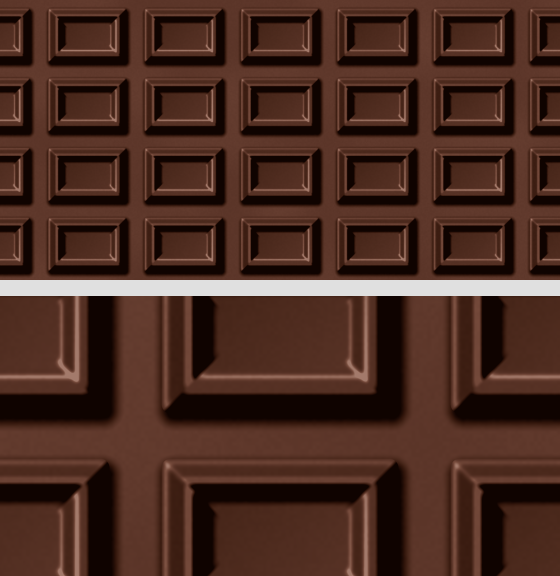
Top, the full canvas; bottom, a detail of the centre.
Write a Shadertoy shader that draws this pattern.

```glsl
// Lengths are in hundredths of the canvas height
const vec2 PITCH = vec2(34.4, 24.9);
const vec2 HALF_SIZE = vec2(14.1, 9.75);

float hash(vec2 p) {
    p = fract(p * vec2(0.1031, 0.1137));
    p += dot(p, p.yx + 33.33);
    return fract((p.x + p.y) * p.x * 91.7);
}

float valueNoise(vec2 p) {
    vec2 i = floor(p), f = fract(p);
    f = f * f * (3.0 - 2.0 * f);
    return mix(mix(hash(i), hash(i + vec2(1, 0)), f.x),
               mix(hash(i + vec2(0, 1)), hash(i + vec2(1, 1)), f.x), f.y);
}

float roundedBox(vec2 p, vec2 halfSize, float radius) {
    vec2 q = abs(p) - halfSize + radius;
    return length(max(q, 0.0)) + min(max(q.x, q.y), 0.0) - radius;
}

float smoothMin(float a, float b, float k) {
    float h = max(k - abs(a - b), 0.0) / k;
    return min(a, b) - 0.25 * h * h * k;
}

float glint(float x, float width) {
    return exp(-x * x / (width * width));
}

// Tones 0 to 5 run from deep shadow to highlight
vec3 chocolate(float tone) {
    vec3 ramp[6] = vec3[6](
        vec3(0.06, 0.01, 0.00), vec3(0.19, 0.08, 0.04), vec3(0.28, 0.15, 0.10),
        vec3(0.36, 0.21, 0.16), vec3(0.47, 0.30, 0.24), vec3(0.64, 0.48, 0.42));
    tone = clamp(tone, 0.0, 4.999);
    int i = int(tone);
    return mix(ramp[i], ramp[i + 1], fract(tone));
}

// Cross-section from the outer edge: bevel, ridge, inner wall, floor
float sideTone(float depth, float bevel, float ridge, float ridgeStart,
               float ridgeEnd, float wall, float wallEnd, float panel) {
    float tone = mix(bevel, ridge, smoothstep(ridgeStart - 0.4, ridgeStart + 0.2, depth));
    tone = mix(tone, wall, smoothstep(ridgeEnd - 0.1, ridgeEnd + 0.4, depth));
    return mix(tone, panel, smoothstep(wallEnd - 0.5, wallEnd + 0.7, depth));
}

float tileTone(vec2 p, float shine) {
    vec2 inset = HALF_SIZE - abs(p);
    float depth = smoothMin(inset.x, inset.y, 1.2);
    float panel = 2.35 + 0.035 * (p.x - p.y);

    float left = sideTone(depth, 1.5, 3.8, 2.8, 3.5, -0.5, 6.2, panel);
    left += 2.6 * glint(depth - 0.5, 0.4);
    float top = sideTone(depth, 2.2, 3.5, 2.2, 2.8, -0.4, 5.2, panel);
    top += 1.3 * glint(depth - 0.45, 0.4);
    float right = sideTone(depth, -0.2, 2.6, 2.7, 3.6, 1.9, 5.7, panel);
    right += shine * (3.2 * glint(depth - 3.9, 0.35) + 2.0 * glint(depth - 5.7, 0.3));
    float bottom = sideTone(depth, -0.3, 2.7, 2.4, 4.0, 2.4, 4.9, panel);
    bottom += shine * 2.2 * glint(depth - 4.35, 0.35);

    // Mitred corners join the four sides
    float mitre = inset.y - inset.x;
    float horizontal = p.x < 0.0 ? left : right;
    float vertical = p.y > 0.0 ? top : bottom;
    float tone = mix(vertical, horizontal, smoothstep(-0.4, 0.4, mitre));

    // Corner catchlights
    float seam = glint(mitre, 0.5);
    float upperLeft = step(p.x, 0.0) * step(0.0, p.y);
    float lowerRight = step(0.0, p.x) * step(p.y, 0.0);
    float innerWall = smoothstep(3.2, 3.8, depth) * (1.0 - smoothstep(5.3, 6.2, depth));
    tone += 1.2 * upperLeft * seam * (1.0 - smoothstep(2.2, 3.2, depth));
    return tone + 2.6 * lowerRight * seam * innerWall * shine;
}

vec3 slab(vec2 p, float pixel) {
    vec2 id = floor(p / PITCH + vec2(0.5, 0.0));
    vec2 local = p - (id + vec2(0.0, 0.5)) * PITCH;
    float variation = hash(id + 17.0);
    float dist = roundedBox(local, HALF_SIZE, 1.1);

    // Flat base with soft cast shadows to the right and below
    float base = 3.12 + 0.35 * (valueNoise(p * 0.06 + 9.0) - 0.5);
    vec2 shadowOffset = vec2(0.4, -0.8);
    float shadow = 1.0 - smoothstep(-0.5, 1.5, roundedBox(local - shadowOffset, HALF_SIZE, 1.2));
    base = mix(base, -0.2, shadow);

    // Raised frame around a sunken panel
    float shine = 0.85 + 0.3 * variation - 0.02 * local.y;
    float tile = tileTone(local, shine) + 0.15 * (variation - 0.5);
    float tone = mix(base, tile, 1.0 - smoothstep(-pixel, pixel, dist));
    return chocolate(tone + 0.14 * (valueNoise(p * 2.2) - 0.5));
}

void mainImage(out vec4 fragColor, in vec2 fragCoord) {
    float pixel = 100.0 / iResolution.y;
    vec3 color = vec3(0.0);
    for (int i = 0; i < 4; i++) {
        vec2 offset = vec2(i % 2, i / 2) * 0.5 - 0.25;
        vec2 p = (fragCoord + offset - 0.5 * iResolution.xy) * pixel;
        color += slab(p, 0.5 * pixel);
    }
    fragColor = vec4(color * 0.25, 1.0);
}
```
